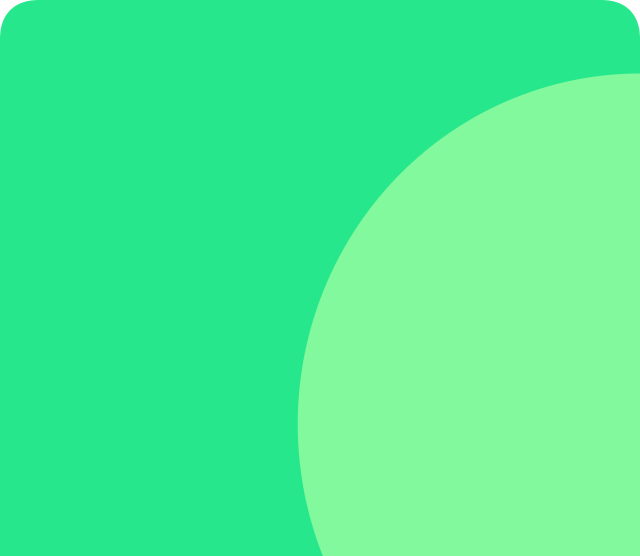
Reproduce this background procedurally as a Shadertoy shader.

```glsl
const vec3 PAGE_COLOR = vec3(1.0);
const vec3 CARD_COLOR = vec3(0.153, 0.906, 0.549);
const vec3 DISC_COLOR = vec3(0.504, 0.975, 0.61);

// Lengths are fractions of the canvas height
const float DISC_HEIGHT = 0.2372;               // centre, on the right edge
const vec2 DISC_RADII = vec2(0.6156, 0.6306);
const float CORNER_RADIUS = 0.073;
const float CORNER_POWER = 2.4;                 // 2 is a circular corner

// Approximate signed distance to an ellipse, accurate near its edge
float ellipseDistance(vec2 p, vec2 radii) {
    float level = length(p / radii);
    float slope = length(p / (radii * radii));
    return level * (level - 1.0) / max(slope, 1e-4);
}

// Distance to a card whose two top corners are superelliptic
float cardDistance(vec2 p, float aspect) {
    vec2 fromCentre = vec2(abs(p.x - 0.5 * aspect), p.y);
    vec2 cornerStart = vec2(0.5 * aspect, 1.0) - CORNER_RADIUS;
    vec2 q = max(fromCentre - cornerStart, 0.0);
    vec2 powered = pow(q, vec2(CORNER_POWER));
    return pow(powered.x + powered.y, 1.0 / CORNER_POWER) - CORNER_RADIUS;
}

float coverage(float distanceToEdge, float pixel) {
    return clamp(0.5 - distanceToEdge / pixel, 0.0, 1.0);
}

void mainImage(out vec4 fragColor, in vec2 fragCoord) {
    float pixel = 1.0 / iResolution.y;
    float aspect = iResolution.x * pixel;
    vec2 p = fragCoord * pixel;

    // Large pale disc over the card
    float disc = ellipseDistance(p - vec2(aspect, DISC_HEIGHT), DISC_RADII);
    vec3 color = mix(CARD_COLOR, DISC_COLOR, coverage(disc, pixel));

    // Page shows behind the rounded top corners
    color = mix(PAGE_COLOR, color, coverage(cardDistance(p, aspect), pixel));
    fragColor = vec4(color, 1.0);
}
```
